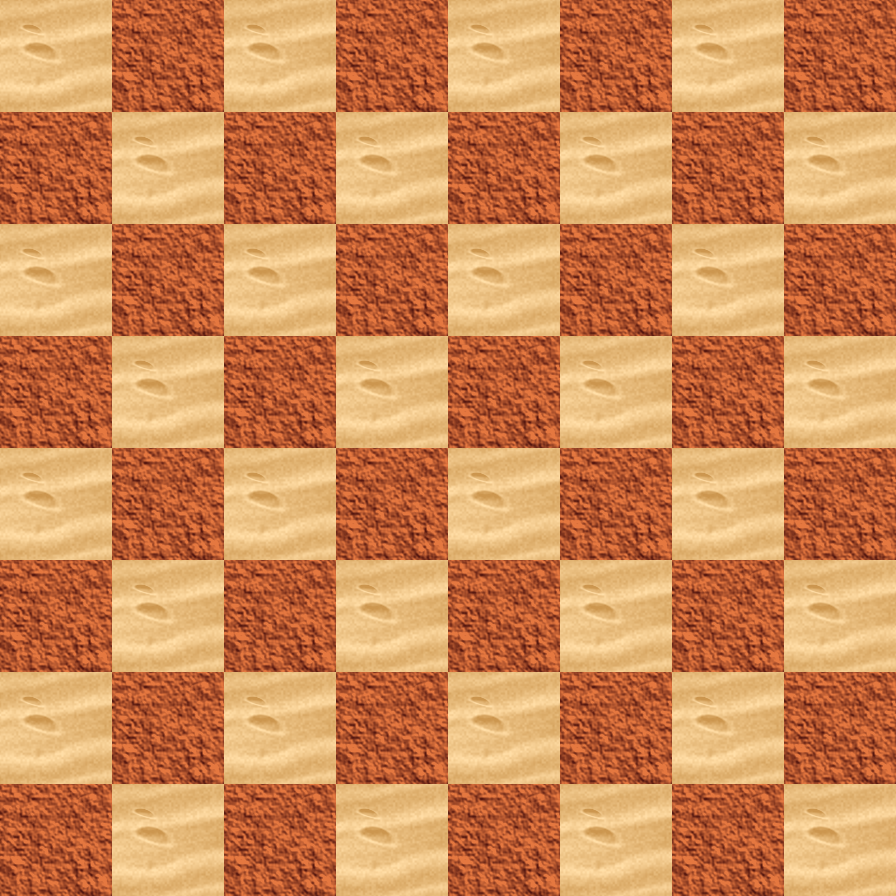
A Shadertoy shader for this pattern:

```glsl
// Checkerboard of two natural grounds: wind-rippled pale sand and crumbly red soil.
// Each ground is drawn once in a unit square and repeated over the board:
// sand from slanted soft banks and hollows, soil from a side-lit noise relief.

const float CELLS = 8.0;                            // squares across and down
const vec3 SAND_SHADE = vec3(0.80, 0.59, 0.31);
const vec3 SAND_LIGHT = vec3(1.00, 0.86, 0.64);
const vec3 SOIL_SHADE = vec3(0.45, 0.17, 0.10);
const vec3 SOIL_LIGHT = vec3(0.84, 0.43, 0.23);
const float SAND_SLOPE = 0.2;                       // rise of the banks
const float SAND_GRAIN = 0.28;                      // speckle strength
const vec2 SOIL_LIGHT_STEP = vec2(0.011, 0.014);    // towards the light
const float SOIL_RELIEF = 2.8;
const float CLOD_HEIGHT = 0.28;
const int CLODS = 9;
// Clod centre and radius
const vec3 CLOD[CLODS] = vec3[](
    vec3(0.72, 0.25, 0.085), vec3(0.88, 0.10, 0.085), vec3(0.86, 0.27, 0.060),
    vec3(0.74, 0.09, 0.060), vec3(0.15, 0.28, 0.080), vec3(0.69, 0.93, 0.060),
    vec3(0.79, 0.86, 0.055), vec3(0.07, 0.56, 0.060), vec3(0.29, 0.70, 0.045));

float hash(vec2 p) {
    return fract(sin(dot(p, vec2(127.1, 311.7))) * 43758.5453);
}

float valueNoise(vec2 p) {
    vec2 i = floor(p), f = fract(p);
    f = f * f * (3.0 - 2.0 * f);
    return mix(mix(hash(i), hash(i + vec2(1, 0)), f.x),
               mix(hash(i + vec2(0, 1)), hash(i + vec2(1, 1)), f.x), f.y);
}

mat2 rotation(float a) {
    return mat2(cos(a), -sin(a), sin(a), cos(a));
}

// Soft bright bank with separate falloff below and above its crest
float bank(float v, float crest, float below, float above) {
    float d = (v - crest) / (v < crest ? below : above);
    return exp(-d * d);
}

// Elongated hollow: shaded under its upper left lip, lit on the lower rim
float hollow(vec2 p, vec2 centre, vec2 size) {
    vec2 q = rotation(-0.3) * (p - centre) / size;
    q.y += 0.25 * q.x * q.x;
    float r = length(q);
    float inside = 1.0 - smoothstep(0.75, 1.1, r);
    float lip = smoothstep(-0.7, 0.8, q.y - 0.5 * q.x);
    float rim = exp(-pow((r - 1.15) / 0.22, 2.0));
    return rim * (0.22 - 0.12 * q.y) - inside * (0.12 + 0.45 * lip);
}

vec3 sand(vec2 p) {
    float warp = valueNoise(p * vec2(2.5, 3.5) + 4.0) - 0.5;
    float v = p.y - SAND_SLOPE * p.x + 0.09 * warp;

    // Banks
    float tone = 0.36;
    tone += 0.50 * bank(v, 0.58, 0.05, 0.09);
    tone += 0.52 * bank(v, 0.17, 0.11, 0.07);
    tone += 0.30 * bank(v, 0.86, 0.05, 0.06);
    tone += 0.45 * (1.0 - p.x) * bank(v, 0.38, 0.14, 0.12);
    tone += 0.35 * bank(v, -0.13, 0.06, 0.05);

    // Hollows and a curved crease
    tone += hollow(p, vec2(0.37, 0.55), vec2(0.16, 0.065));
    tone += hollow(p, vec2(0.29, 0.745), vec2(0.09, 0.03));
    float crease = p.x - 0.35 + 4.0 * pow(p.y - 0.31, 2.0);
    tone -= 0.20 * exp(-pow(crease / 0.025, 2.0)) * bank(p.y, 0.28, 0.10, 0.07);

    // Faint streaks and grains
    tone += 0.16 * (valueNoise(vec2(p.x * 4.0, v * 22.0)) - 0.5);
    tone += SAND_GRAIN * (valueNoise(p * 52.0) - 0.5);
    return mix(SAND_SHADE, SAND_LIGHT, clamp(tone, 0.0, 1.05));
}

float crumbs(vec2 p) {
    return 0.45 * valueNoise(p * 13.0) + 0.32 * valueNoise(p * 27.0 + 7.0)
         + 0.28 * valueNoise(p * 44.0 + 19.0);
}

float clods(vec2 p) {
    float height = 0.0;
    vec2 ragged = p + 0.03 * (vec2(valueNoise(p * 15.0), valueNoise(p * 15.0 + 31.0)) - 0.5);
    for (int i = 0; i < CLODS; i++) {
        vec2 d = (ragged - CLOD[i].xy) / CLOD[i].z;
        height = max(height, 1.0 - dot(d, d));
    }
    return height;
}

vec3 soil(vec2 p) {
    float grain = crumbs(p), clod = clods(p);
    float slope = grain - crumbs(p + SOIL_LIGHT_STEP)
                + CLOD_HEIGHT * (clod - clods(p + 1.5 * SOIL_LIGHT_STEP));
    float tone = 0.66 + SOIL_RELIEF * slope + 0.9 * (grain - 0.525) + 0.12 * clod;
    return mix(SOIL_SHADE, SOIL_LIGHT, clamp(tone, -0.3, 1.15));
}

void mainImage(out vec4 fragColor, in vec2 fragCoord) {
    vec2 board = fragCoord / iResolution.xy * CELLS;
    vec2 p = fract(board);
    float isSand = mod(floor(board.x) + floor(board.y), 2.0);

    // Blend the grounds within half a pixel of a square's edge
    vec2 edge = min(p, 1.0 - p) * iResolution.xy / CELLS;
    float blend = clamp(0.5 - min(edge.x, edge.y), 0.0, 0.5);
    fragColor = vec4(mix(soil(p), sand(p), mix(isSand, 1.0 - isSand, blend)), 1.0);
}
```
